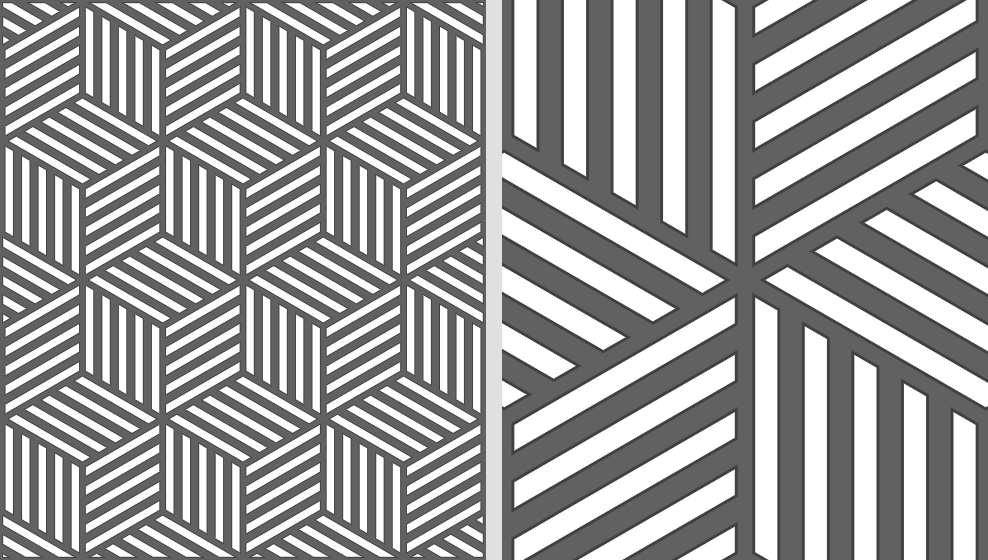
Left: the whole. Right: its middle third, enlarged.
Reproduce this pattern procedurally as a Shadertoy shader.

```glsl
#define COLUMNS 3.027      // lattice periods across the canvas
#define STRIPES 5.0        // bars in each rhombus
#define BAR 0.092          // bar width, in rhombus widths
#define BORDER 0.0423      // inset of the bars from the rhombus edge
#define FRAME 0.04         // plain margin around the canvas
#define OUTLINE 0.012      // dark rim around each bar
#define GROUND_COLOR vec3(0.38)
#define RIM_COLOR vec3(0.25)
#define BAR_COLOR vec3(1.0)

const float SQRT3 = 1.7320508;

// Offset from the nearest vertex of a triangular lattice with spacing 2
vec2 nearestVertex(vec2 p) {
    vec2 cell = vec2(2.0, 2.0 * SQRT3);
    vec2 a = mod(p + 0.5 * cell, cell) - 0.5 * cell;
    vec2 b = mod(p, cell) - 0.5 * cell;
    return dot(a, a) < dot(b, b) ? a : b;
}

// Distances from two rhombus edges: x across the bars, y along them
vec2 rhombusCoords(vec2 q) {
    if (q.x < 0.0) q = -q;
    float falling = dot(q, vec2(0.5, 0.5 * SQRT3));
    float rising = dot(q, vec2(-0.5, 0.5 * SQRT3));
    if (rising > 0.0) return vec2(rising, q.x);
    if (falling < 0.0) return vec2(q.x, -falling);
    return vec2(falling, -rising);
}

// Signed distance to the bars of a unit-width rhombus
float barDistance(vec2 r) {
    float pitch = (1.0 - 2.0 * BORDER - BAR) / (STRIPES - 1.0);
    float last = 0.5 * (STRIPES - 1.0);
    vec2 c = r - 0.5;
    c.x -= pitch * (clamp(floor(c.x / pitch + last + 0.5), 0.0, 2.0 * last) - last);
    return max(abs(c.x) - 0.5 * BAR, abs(c.y) - 0.5 + BORDER);
}

float coverage(float d, float pixel) {
    return clamp(0.5 - d / pixel, 0.0, 1.0);
}

void mainImage(out vec4 fragColor, in vec2 fragCoord) {
    // One unit is the width of a rhombus
    float pixel = 2.0 * COLUMNS / iResolution.x;
    vec2 p = (fragCoord - 0.5 * iResolution.xy) * pixel;

    // Bars trimmed by the margin
    float d = barDistance(rhombusCoords(nearestVertex(p)));
    vec2 edge = abs(p) - 0.5 * iResolution.xy * pixel + FRAME;
    d = max(d, max(edge.x, edge.y));

    vec3 color = mix(GROUND_COLOR, RIM_COLOR, coverage(d - OUTLINE, pixel));
    color = mix(color, BAR_COLOR, coverage(d, pixel));
    fragColor = vec4(color, 1.0);
}
```
